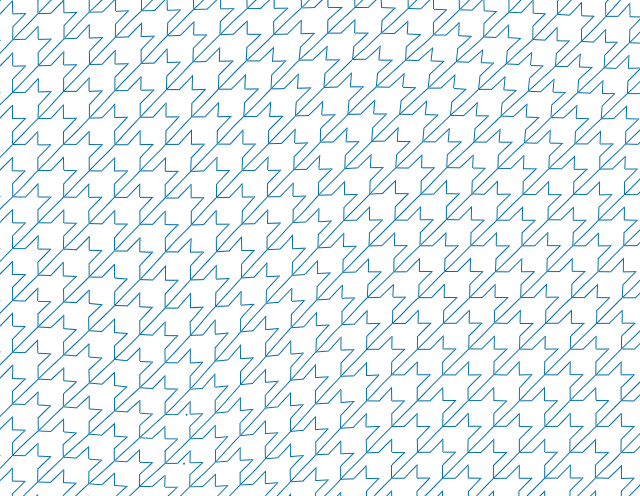
Write a Shadertoy shader that draws this pattern.

```glsl
// Outlined houndstooth in thin blue strokes on white, gently warped like draped cloth.
// A checkerboard of cells alternates empty squares with three diagonals; half of each
// cell edge is drawn, and Gaussian bumps plus slight noise bend the grid.

float hash(vec2 p) {
    vec3 q = fract(p.xyx * vec3(0.1031, 0.1030, 0.0973));
    q += dot(q, q.yzx + 33.33);
    return fract((q.x + q.y) * q.z);
}

float noise(vec2 p) {
    vec2 i = floor(p), f = fract(p);
    f = f * f * (3.0 - 2.0 * f);
    return mix(mix(hash(i), hash(i + vec2(1, 0)), f.x),
               mix(hash(i + vec2(0, 1)), hash(i + 1.0), f.x), f.y);
}

float bump(vec2 p, vec2 center, vec2 spread) {
    vec2 q = (p - center) / spread;
    return exp(-0.5 * dot(q, q));
}

// Displacement of the cloth, in canvas widths, y pointing down
vec2 drape(vec2 p) {
    vec2 shift;
    shift.x = 0.021 * bump(p, vec2(0.69, 0.02), vec2(0.22, 0.11))
            - 0.005 * smoothstep(0.3, 0.6, p.y) * smoothstep(0.13, 0.6, p.x);
    shift.y = 0.0182 * bump(p, vec2(0.273, 0.605), vec2(0.11, 0.143))
            - 0.0117 * bump(p, vec2(0.43, 0.04), vec2(0.247, 0.1))
            + 0.0065 * bump(p, vec2(0.977, 0.065), vec2(0.12))
            - 0.004 * smoothstep(0.4, 0.6, p.x);
    vec2 wobble = vec2(noise(p * 30.0), noise(p * 30.0 + 57.0)) - 0.5;
    return shift + 0.0012 * wobble;
}

// Distance to the outlines, in cell sides
float houndstooth(vec2 g) {
    vec2 f = fract(g);
    vec2 toEdge = abs(g - round(g));
    vec2 pastHalf = max(abs(f - 0.25) - 0.25, 0.0);

    // Lower half of upright edges, left half of level edges
    float d = min(length(vec2(toEdge.x, pastHalf.y)),
                  length(vec2(toEdge.y, pastHalf.x)));

    // One long and two short diagonals in every other cell
    vec2 cell = floor(g);
    if (mod(cell.x + cell.y, 2.0) < 0.5) {
        float across = abs(f.x - f.y);
        d = min(d, min(across, abs(across - 0.5)) * 0.7071);
    }
    return d;
}

void mainImage(out vec4 fragColor, in vec2 fragCoord) {
    float pixel = 1.0 / iResolution.x;
    vec2 p = vec2(fragCoord.x, iResolution.y - fragCoord.y) * pixel;

    // Warped grid with its y axis pointing up
    vec2 g = (p - drape(p) - vec2(0.0195, 0.0651)) / vec2(0.03984, -0.04036);
    float d = houndstooth(g) * 0.0401;

    // Box-filtered stroke coverage
    float halfWidth = 0.00077;
    float ink = clamp((halfWidth - d) / pixel + 0.5, 0.0, 1.0)
              - clamp((-halfWidth - d) / pixel + 0.5, 0.0, 1.0);

    // Two stray specks of ink
    for (int i = 0; i < 2; i++) {
        vec2 speck = vec2(0.2915, 0.648) + float(i) * vec2(-0.004, 0.0765);
        ink = max(ink, clamp((0.0014 - length(p - speck)) / pixel + 0.5, 0.0, 1.0));
    }

    fragColor = vec4(mix(vec3(1.0), vec3(0.0, 0.43, 0.65), ink), 1.0);
}
```
